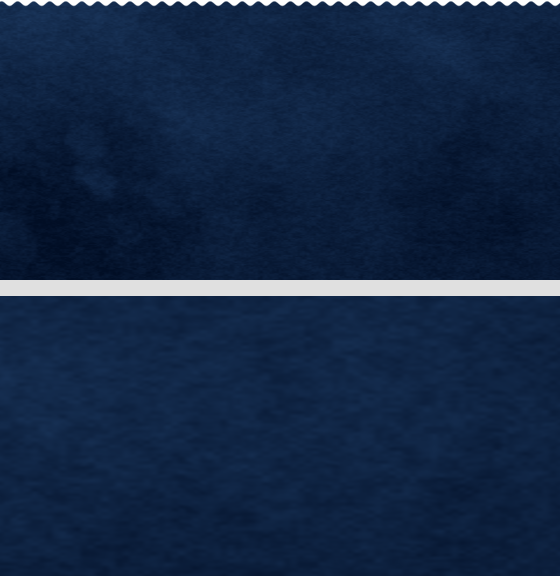
Top, the full canvas; bottom, a detail of the centre.
Write a Shadertoy shader that draws this texture.

```glsl
const vec3 DEEP_NAVY = vec3(0.02, 0.08, 0.18);
const vec3 WORN_BLUE = vec3(0.09, 0.19, 0.33);
const vec3 PAPER_WHITE = vec3(0.995);
const float TEETH_PER_HEIGHT = 17.45;

float hash(vec2 cell) {
    vec3 q = fract(vec3(cell.xyx) * 0.1031);
    q += dot(q, q.yzx + 33.33);
    return fract((q.x + q.y) * q.z);
}

float valueNoise(vec2 p) {
    vec2 cell = floor(p);
    vec2 f = fract(p);
    f = f * f * (3.0 - 2.0 * f);
    float low = mix(hash(cell), hash(cell + vec2(1, 0)), f.x);
    float high = mix(hash(cell + vec2(0, 1)), hash(cell + vec2(1, 1)), f.x);
    return mix(low, high, f.y);
}

float fbm(vec2 p, int octaves) {
    float sum = 0.0, weight = 0.5, total = 0.0;
    mat2 turn = mat2(0.8, 0.6, -0.6, 0.8);
    for (int i = 0; i < octaves; i++) {
        sum += weight * valueNoise(p);
        total += weight;
        weight *= 0.55;
        p = turn * p * 2.03 + 17.3;
    }
    return sum / total;
}

// Soft elliptical patch, one at its centre
float patchGlow(vec2 p, vec2 centre, vec2 radius) {
    vec2 d = (p - centre) / radius;
    return exp(-dot(d, d));
}

// Broad light and shade, with ragged stains in the lower left
float clothShade(vec2 p) {
    float shade = mix(0.10, 0.60, p.y);
    shade += 0.32 * patchGlow(p, vec2(0.1, 1.0), vec2(0.65, 0.35));
    shade += 0.14 * patchGlow(p, vec2(1.0, 0.5), vec2(0.55, 0.35));
    shade -= 0.18 * patchGlow(p, vec2(1.7, 0.32), vec2(0.45, 0.22));
    shade += 0.12 * patchGlow(p, vec2(1.58, 0.82), vec2(0.10, 0.07));
    shade += 0.75 * (fbm(p * vec2(3.2, 4.0) + 5.7, 5) - 0.5);

    float stain = smoothstep(0.38, 0.62, fbm(p * 6.0 + 21.0, 5));
    float corner = patchGlow(p, vec2(0.28, 0.28), vec2(0.42, 0.30));
    return shade + corner * (0.16 - 0.48 * stain);
}

// Short fibres, wider than tall, slightly wavy
float fibreGrain(vec2 p) {
    p.y += 0.006 * valueNoise(p * 24.0);
    float coarse = valueNoise(p * vec2(58.0, 135.0)) - 0.5;
    float fine = valueNoise(p * vec2(120.0, 240.0) + 41.0) - 0.5;
    float mottle = fbm(p * vec2(22.0, 34.0) + 9.0, 3) - 0.5;
    return 0.27 * coarse + 0.22 * fine + 0.24 * mottle;
}

// Height of the scalloped upper border
float scallopEdge(float x) {
    float wave = 0.5 + 0.5 * cos(6.28319 * (x * TEETH_PER_HEIGHT - 0.1));
    return mix(0.979, 0.995, wave);
}

void mainImage(out vec4 fragColor, in vec2 fragCoord) {
    vec2 p = fragCoord / iResolution.y;
    float pixel = 1.0 / iResolution.y;

    float tone = clothShade(p) + fibreGrain(p);
    vec3 cloth = max(mix(DEEP_NAVY, WORN_BLUE, clamp(tone, -0.22, 1.2)), 0.0);

    float edge = scallopEdge(p.x);
    float paper = smoothstep(edge - pixel, edge + pixel, p.y);
    fragColor = vec4(mix(cloth, PAPER_WHITE, paper), 1.0);
}
```
